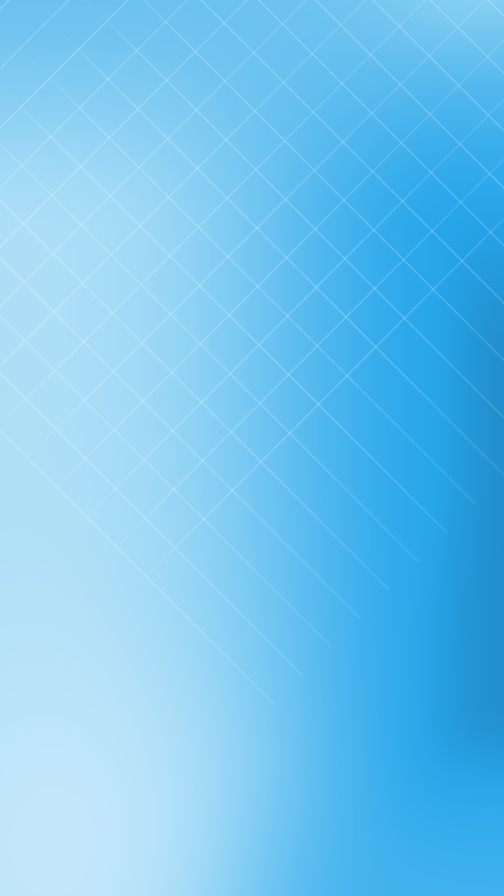
Give the GLSL for this background, as a Shadertoy shader.

```glsl
const vec3 PALE   = vec3(0.675, 0.872, 0.969);
const vec3 VIVID  = vec3(0.145, 0.648, 0.918);
const vec3 DEEP   = vec3(0.135, 0.565, 0.810);
const vec3 TOP    = vec3(0.420, 0.760, 0.938);
const vec3 CORNER = vec3(0.530, 0.815, 0.950);
const vec3 FLOOR  = vec3(0.250, 0.695, 0.930);
const vec3 GLOW   = vec3(0.775, 0.910, 0.982);

const float FALL_FIRST = -0.854;   // lowest falling line, as x - y
const float FALL_STEP  = 0.1139;
const float RISE_LAST  = 1.434;    // lowest rising line, as x + y
const float RISE_STEP  = 0.118;
const float LINE_WIDTH = 0.0024;
const float LINE_ALPHA = 0.25;

// Weight of an elliptical soft light
float softLight(vec2 p, vec2 centre, vec2 radius) {
    vec2 d = (p - centre) / radius;
    return exp(-dot(d, d));
}

// Antialiased parallel diagonals, starting at offset 0 and repeating upward
float diagonals(float offset, float spacing, float pixel) {
    float cell = abs(fract(offset / spacing + 0.5) - 0.5);
    float dist = cell * spacing * inversesqrt(2.0);
    float cover = clamp(0.5 * (LINE_WIDTH + pixel) - dist, 0.0, min(pixel, LINE_WIDTH));
    return cover / pixel * step(-0.5 * spacing, offset);
}

// Blue field; p runs from 0 to 1 with y measured downward
vec3 background(vec2 p) {
    float ramp = pow(smoothstep(0.0, 0.92, p.x), 1.5);
    vec3 color = mix(PALE, VIVID, ramp);

    // Shaded right edge
    float band = smoothstep(0.20, 0.40, p.y) * (1.0 - smoothstep(0.78, 0.91, p.y));
    float inner = mix(0.84, 0.79, smoothstep(0.5, 0.75, p.y));
    color = mix(color, DEEP, band * smoothstep(inner, 1.0, p.x));

    // Lighter lower edge and lower left glow
    color = mix(color, FLOOR, ramp * smoothstep(0.82, 1.02, p.y));
    color = mix(color, GLOW, 0.9 * softLight(p, vec2(0.12, 0.94), vec2(0.36, 0.25)));

    // Blue upper band and bright corner
    color = mix(color, TOP, 1.0 - smoothstep(-0.02, 0.27, p.y));
    return mix(color, CORNER, softLight(p, vec2(0.95, -0.02), vec2(0.22, 0.065)));
}

void mainImage(out vec4 fragColor, in vec2 fragCoord) {
    vec2 p = fragCoord / iResolution.xy;
    p.y = 1.0 - p.y;
    vec3 color = background(p);

    // Diagonal coordinates in canvas widths
    float y = p.y * iResolution.y / iResolution.x;
    float across = p.x - y;
    float along = p.x + y;
    float pixel = 1.0 / iResolution.x;

    // Crossing lines that fade toward their ends
    float falling = diagonals(across - FALL_FIRST, FALL_STEP, pixel);
    falling *= smoothstep(0.10, 0.45, along);
    falling *= mix(1.0, 0.6, smoothstep(1.3, 1.94, along));
    falling *= 1.0 - smoothstep(1.935, 1.95, along);
    float rising = diagonals(RISE_LAST - along, RISE_STEP, pixel);
    rising *= smoothstep(-0.98, -0.55, across);
    rising *= mix(1.0, 0.6, smoothstep(0.0, 0.7, across));

    float lines = 1.0 - (1.0 - LINE_ALPHA * falling) * (1.0 - LINE_ALPHA * rising);
    fragColor = vec4(mix(color, vec3(1.0), lines), 1.0);
}
```
